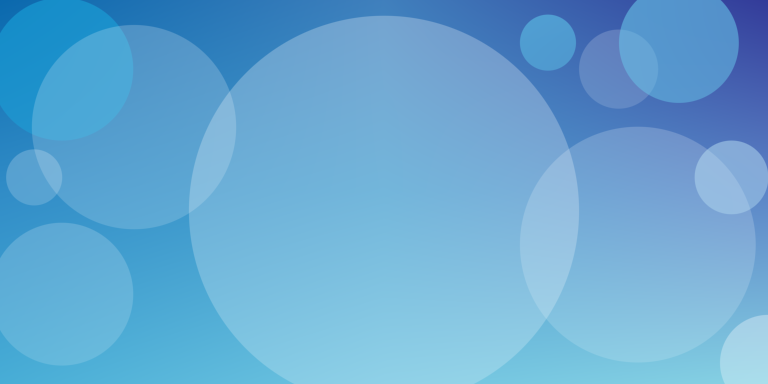
Reproduce this background procedurally as a Shadertoy shader.

```glsl
// Translucent overlapping discs on a soft blue backdrop.
// The backdrop blends nine anchor colours over a 3x3 grid; a loop then
// lays each disc over it with a smooth edge, its own tint and its own opacity.

const int DISC_COUNT = 11;

// Each disc: centre x, centre y, radius (in canvas heights), opacity
const vec4 DISCS[DISC_COUNT] = vec4[](
    vec4(0.161, 0.820, 0.186, 0.50),
    vec4(0.349, 0.669, 0.266, 0.19),
    vec4(0.089, 0.538, 0.073, 0.20),
    vec4(0.161, 0.234, 0.186, 0.17),
    vec4(1.000, 0.451, 0.508, 0.25),
    vec4(1.427, 0.889, 0.073, 0.55),
    vec4(1.611, 0.820, 0.103, 0.17),
    vec4(1.768, 0.888, 0.156, 0.55),
    vec4(1.661, 0.363, 0.307, 0.18),
    vec4(1.905, 0.538, 0.096, 0.42),
    vec4(2.000, 0.055, 0.125, 0.32)
);

// Position of each disc's tint between cyan (0) and white (1)
const float WHITENESS[DISC_COUNT] = float[](
    0.0, 1.0, 1.0, 1.0, 1.0, 0.3, 1.0, 0.35, 1.0, 0.75, 1.0
);

const vec3 CYAN  = vec3(0.10, 0.66, 0.87);
const vec3 WHITE = vec3(0.98, 0.99, 1.00);

// Blend three colours placed at t = 0, 0.5 and 1
vec3 blend3(vec3 a, vec3 b, vec3 c, float t) {
    return t < 0.5 ? mix(a, b, 2.0 * t) : mix(b, c, 2.0 * t - 1.0);
}

vec3 backdrop(vec2 uv) {
    vec3 low  = blend3(vec3(0.28, 0.68, 0.84), vec3(0.44, 0.77, 0.88),
                       vec3(0.53, 0.82, 0.89), uv.x);
    vec3 mid  = blend3(vec3(0.19, 0.55, 0.78), vec3(0.27, 0.62, 0.81),
                       vec3(0.36, 0.52, 0.78), uv.x);
    vec3 high = blend3(vec3(0.04, 0.41, 0.68), vec3(0.25, 0.50, 0.74),
                       vec3(0.20, 0.23, 0.60), uv.x);
    return blend3(low, mid, high, uv.y);
}

// Coverage of a disc, softened over about one pixel
float discMask(vec2 p, vec2 centre, float radius, float pixel) {
    return smoothstep(pixel, -pixel, length(p - centre) - radius);
}

void mainImage(out vec4 fragColor, in vec2 fragCoord) {
    vec2 uv = fragCoord / iResolution.xy;
    vec2 p = fragCoord / iResolution.y;
    float pixel = 0.75 / iResolution.y;

    vec3 color = backdrop(uv);

    // Discs, fading slightly towards their lower rim
    for (int i = 0; i < DISC_COUNT; i++) {
        vec4 disc = DISCS[i];
        vec3 tint = mix(CYAN, WHITE, WHITENESS[i]);
        float height = (p.y - disc.y) / disc.z;
        float opacity = disc.w * (1.0 + 0.12 * height);
        color = mix(color, tint, opacity * discMask(p, disc.xy, disc.z, pixel));
    }

    fragColor = vec4(color, 1.0);
}
```
